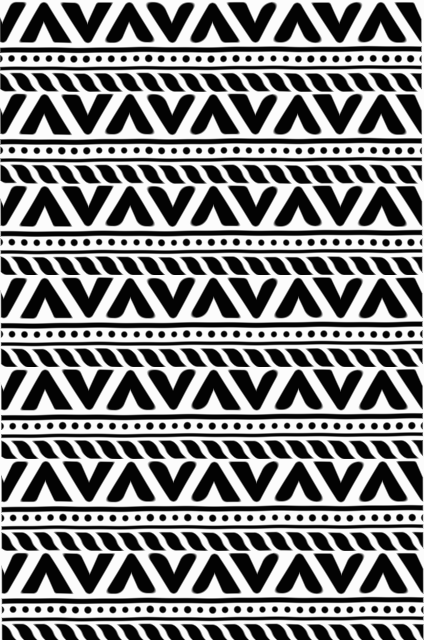
This pattern is drawn by a WebGL 2 fragment shader. Its source:

```glsl
#version 300 es
precision highp float;

uniform vec2 u_resolution;
out vec4 fragColor;

// Lengths are in row heights, y runs downwards
const vec2 CANVAS = vec2(4.63, 6.97);
const vec3 INK = vec3(0.01);
const vec3 PAPER = vec3(0.99);
const float BAND_END = 4.60;
const float SHEAR = 0.0033;
const float LINE_TILT = 0.0035;
const float WOBBLE = 0.003;

const float CHEVRON_TOP = 0.027;
const float CHEVRON_HEIGHT = 0.437;
const float CHEVRON_STEP = 0.4605;
const float CHEVRON_START = 0.027;
const float APEX_HALF = 0.028;
const float OUTER_SLOPE = 0.60;
const float INNER_SLOPE = 0.46;
const float NOTCH = 0.215;

const float THICK_Y = 0.540;
const float THICK_HALF = 0.027;
const float THIN_Y = 0.740;
const float THIN_HALF = 0.018;
const float DOT_Y = 0.640;
const float DOT_STEP = 0.1362;
const float DOT_START = 0.122;
const float DOT_RADIUS = 0.034;

const float ROPE_Y = 0.8975;
const float ROPE_HALF = 0.099;
const float ROPE_STEP = 0.2305;
const float ROPE_START = 0.10;
const float ROPE_SHIFT = 0.165;
const float ROPE_FILL = 0.325;

float hash(float n) {
    return fract(sin(n * 12.99 + 4.1) * 4375.85);
}

// Maximum with a rounded corner of size k
float roundMax(float a, float b, float k) {
    float h = max(k - abs(a - b), 0.0) / k;
    return max(a, b) + h * h * k * 0.25;
}

// Arrow head with its apex at the origin, opening along +y
float chevron(vec2 p, float id, float lean) {
    float side = p.x < 0.0 ? -1.0 : 1.0;
    float slope = OUTER_SLOPE * (1.0 + side * lean);
    float outer = (abs(p.x) - APEX_HALF - slope * p.y) / length(vec2(1.0, slope));
    float inner = (abs(p.x) - INNER_SLOPE * (p.y - NOTCH)) / length(vec2(1.0, INNER_SLOPE));
    float slab = abs(p.y - 0.5 * CHEVRON_HEIGHT) - 0.5 * CHEVRON_HEIGHT;
    float openRound = mix(0.02, 0.10, hash(id + 0.3 * side));
    float k = mix(0.03, openRound, smoothstep(0.1, 0.9, p.y / CHEVRON_HEIGHT));
    return roundMax(max(outer, -inner), slab, k);
}

// Alternating downward and upward chevrons
float chevronRow(vec2 p) {
    float nearest = round((p.x - CHEVRON_START) / CHEVRON_STEP);
    float d = 1.0;
    for (float k = -1.0; k <= 1.0; k++) {
        float id = nearest + k;
        bool pointsDown = mod(id, 2.0) < 0.5;
        float jitter = 0.03 * (hash(id + 7.0) - 0.5);
        float x = p.x - CHEVRON_START - id * CHEVRON_STEP - jitter;
        float y = p.y - CHEVRON_TOP;
        if (pointsDown) y = CHEVRON_HEIGHT - y;
        float lean = (pointsDown ? -0.07 : 0.03) + 0.06 * (hash(id + 21.0) - 0.5);
        d = min(d, chevron(vec2(x, y), id, lean));
    }
    return d;
}

// Two rules with a string of uneven dots between them
float dottedBand(vec2 p) {
    float y = p.y + LINE_TILT * (p.x - 0.5 * BAND_END);
    float rules = min(abs(y - THICK_Y) - THICK_HALF, abs(y - THIN_Y) - THIN_HALF);
    float id = round((p.x - DOT_START) / DOT_STEP);
    vec2 center = vec2(DOT_START + id * DOT_STEP, DOT_Y);
    float radius = DOT_RADIUS * mix(0.9, 1.18, hash(id + 40.0));
    return min(rules, length(p - center) - radius);
}

// Slanted strokes bent into a soft S
float rope(vec2 p) {
    float t = clamp((p.y - ROPE_Y) / (2.0 * ROPE_HALF) + 0.5, 0.0, 1.0);
    float bend = ROPE_SHIFT * (t + 0.08 * sin(6.2832 * t));
    float u = (p.x - ROPE_START - bend) / ROPE_STEP - ROPE_FILL;
    float id = round(u);
    float fill = ROPE_FILL + 0.04 * (hash(id + 60.0) - 0.5);
    float stroke = (abs(u - id) - fill) * ROPE_STEP * 0.76;
    return roundMax(stroke, abs(p.y - ROPE_Y) - ROPE_HALF, 0.025);
}

void main() {
    vec2 uv = gl_FragCoord.xy / u_resolution;
    vec2 p = vec2(uv.x, 1.0 - uv.y) * CANVAS;
    float edge = CANVAS.y / u_resolution.y;
    float row = floor(p.y);
    p.x -= SHEAR * p.y;

    // Hand-drawn unevenness, shifting a little from row to row
    vec2 cell = vec2(p.x, p.y - row);
    cell += WOBBLE * vec2(sin(9.0 * p.y + 2.0 * row), sin(5.0 * p.x + row) + 0.5 * sin(13.0 * p.x));

    float d = min(chevronRow(cell), min(dottedBand(cell), rope(cell)));
    d = max(d, max(-p.x, p.x - BAND_END));
    fragColor = vec4(mix(INK, PAPER, smoothstep(-edge, edge, d)), 1.0);
}
```
